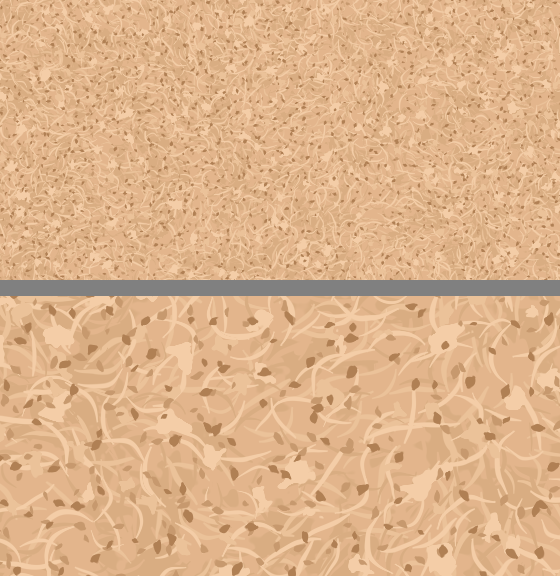
Top: the whole. Bottom: its middle third, enlarged.
Reproduce this texture procedurally as a Shadertoy shader.

```glsl
// Pressed cork board: curved pale fibres, soft light chips and small brown flecks.

vec3 hash3(vec2 cell, float seed) {
    vec3 h = fract(vec3(cell.xyx + seed * 7.31) * vec3(0.1031, 0.1030, 0.0973));
    h += dot(h, h.yxz + 33.33);
    return fract((h.xxy + h.yzz) * h.zyx);
}

float noise(vec2 p) {
    vec2 i = floor(p), f = fract(p);
    f = f * f * (3.0 - 2.0 * f);
    float low = mix(hash3(i, 1.0).x, hash3(i + vec2(1, 0), 1.0).x, f.x);
    float high = mix(hash3(i + vec2(0, 1), 1.0).x, hash3(i + vec2(1, 1), 1.0).x, f.x);
    return mix(low, high, f.y);
}

vec2 warp(vec2 p, float frequency) {
    return vec2(noise(p * frequency), noise(p * frequency + 47.0)) - 0.5;
}

// Coverage of bent, tapered grains, one per grid cell.
// size = half length and half width; spread = random turn around the local flow.
float grains(vec2 p, float scale, float seed, vec2 size, float bend, float spread, float density) {
    float pixel = 0.75 / iResolution.y;
    float nearest = 1.0;
    vec2 home = floor(p * scale);
    for (int y = -1; y <= 1; y++)
    for (int x = -1; x <= 1; x++) {
        vec2 cell = home + vec2(x, y);
        vec3 place = hash3(cell, seed);
        vec3 form = hash3(cell, seed + 5.0);
        vec2 centre = (cell + place.xy) / scale;
        float crowd = 0.55 + 0.9 * noise(centre * 5.0 + seed * 3.0);
        if (place.z > density * crowd) continue;

        float angle = 0.6 + 4.5 * (noise(centre * 4.5) - 0.5) + spread * (form.x - 0.5);
        float c = cos(angle), s = sin(angle);
        vec2 q = mat2(c, -s, s, c) * (p - centre);
        vec2 extent = size * mix(0.55, 1.1, form.y);
        float along = clamp(q.x, -extent.x, extent.x);
        float t = along / extent.x;
        q.y += bend * (form.z - 0.5) * extent.x * t * t;
        float d = length(q - vec2(along, 0.0)) - extent.y * (1.0 - 0.6 * t * t);
        nearest = min(nearest, d);
    }
    return 1.0 - smoothstep(-pixel, pixel, nearest);
}

void mainImage(out vec4 fragColor, in vec2 fragCoord) {
    vec2 p = fragCoord / iResolution.y;
    vec3 cream = vec3(0.955, 0.805, 0.655);
    vec3 sand = vec3(0.92, 0.76, 0.60);
    vec3 tan1 = vec3(0.89, 0.71, 0.55);
    vec3 tan2 = vec3(0.85, 0.68, 0.51);
    vec3 bark = vec3(0.78, 0.60, 0.43);
    vec3 umber = vec3(0.69, 0.50, 0.33);

    // Ground of two tan tones in ragged patches
    float patches = 0.5 * noise(p * 14.0) + 0.3 * noise(p * 38.0 + 9.0) + 0.2 * noise(p * 90.0 + 23.0);
    vec3 color = mix(tan2, tan1, smoothstep(0.46, 0.50, patches));

    // Fibres, from the deep ones to the pale ones on top
    vec2 wavy = p + 0.006 * warp(p, 45.0);
    color = mix(color, tan1, grains(wavy, 25.0, 11.0, vec2(0.034, 0.0034), 1.2, 1.8, 1.0));
    color = mix(color, sand, grains(wavy, 25.0, 23.0, vec2(0.034, 0.0034), 1.2, 1.8, 1.0));
    color = mix(color, tan2, grains(wavy, 28.0, 37.0, vec2(0.028, 0.0026), 1.2, 1.8, 0.7));
    color = mix(color, cream, grains(wavy, 25.0, 41.0, vec2(0.035, 0.0031), 1.4, 2.2, 0.95));

    // Light chips with uneven outlines
    vec2 ragged = p + 0.018 * warp(p, 55.0) + 0.008 * warp(p + 3.0, 120.0);
    color = mix(color, sand, grains(ragged, 14.0, 53.0, vec2(0.010, 0.014), 0.0, 6.3, 0.75));
    color = mix(color, cream, grains(ragged, 11.0, 67.0, vec2(0.010, 0.020), 0.0, 6.3, 0.8));

    // Brown flecks
    vec2 chipped = p + 0.004 * warp(p, 130.0);
    color = mix(color, bark, grains(chipped, 31.0, 71.0, vec2(0.006, 0.0041), 0.5, 6.3, 0.8));
    color = mix(color, umber, grains(chipped, 24.0, 83.0, vec2(0.006, 0.0050), 0.5, 6.3, 0.85));

    fragColor = vec4(color, 1.0);
}
```
